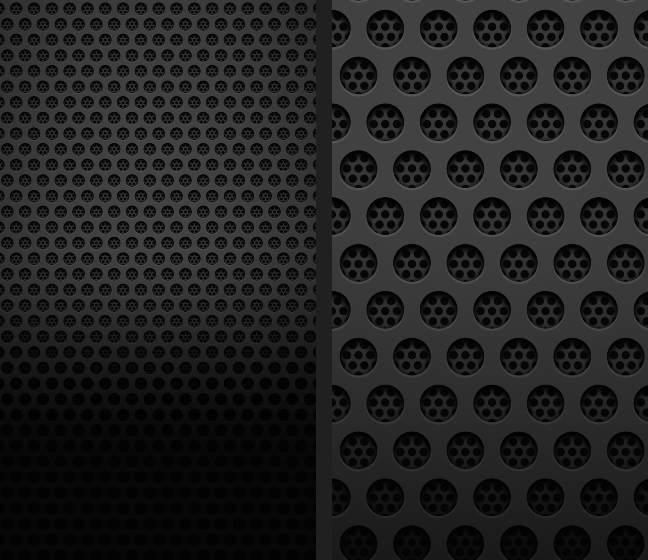
Left: the whole. Right: its middle third, enlarged.
This pattern is drawn by a Shadertoy shader. Its source:

```glsl
// Perforated dark metal: staggered round holes in a softly lit plate, with a
// finer mesh of the same lattice showing through each hole. Light fades to
// black downward; each hole has a top shadow and a bright lower lip.

const float ROW_PITCH = 0.877; // row spacing, in column pitches

// Offset to the nearest hole of a staggered lattice (xy) and its row (z)
vec3 staggeredCell(vec2 p) {
    float row = floor(p.y / ROW_PITCH + 0.5);
    float x = fract(p.x - 0.5 * mod(row, 2.0) + 0.5) - 0.5;
    return vec3(x, p.y - row * ROW_PITCH, row);
}

// Antialiased coverage of a disc
float disc(vec2 p, float radius, float blur) {
    return 1.0 - smoothstep(-0.5 * blur, 0.5 * blur, length(p) - radius);
}

// Plate brightness; uv.y runs downward
float plateLight(vec2 uv) {
    float fade = 1.0 - smoothstep(0.42, 0.82, uv.y);
    vec2 d = uv - vec2(0.5, 0.35);
    return 0.028 + 0.232 * fade * (1.0 - d.x * d.x) * (1.0 - 0.9 * d.y * d.y);
}

void mainImage(out vec4 fragColor, in vec2 fragCoord) {
    vec2 uv = fragCoord / iResolution.xy;
    uv.y = 1.0 - uv.y;
    float pixel = 17.74 / iResolution.x;
    vec2 p = uv * iResolution.xy * pixel;

    vec3 cell = staggeredCell(p - vec2(-0.09, 0.49));
    vec2 local = cell.xy;
    float light = plateLight(uv);

    // Plate with a thin lip catching light below each hole
    float lip = disc(local - vec2(0.0, 0.025), 0.37, pixel);
    float facing = smoothstep(-0.1, 0.35, local.y);
    float plate = light * (1.0 + 0.3 * lip * facing);

    // Recessed mesh, drifting slightly from row to row
    vec2 meshPoint = local * 4.6 + vec2(0.0, 0.16 * sin(cell.z * 1.7));
    float gap = disc(staggeredCell(meshPoint).xy, 0.36, pixel * 4.6);
    float lit = 1.0 - smoothstep(0.2, 0.39, length(local - vec2(0.0, 0.06)));
    float web = 0.8 * light * lit * smoothstep(0.04, 0.18, light);
    float inside = 0.008 + web * (1.0 - 0.9 * gap);

    float shade = mix(plate, inside, disc(local, 0.352, pixel));
    fragColor = vec4(vec3(shade), 1.0);
}
```
